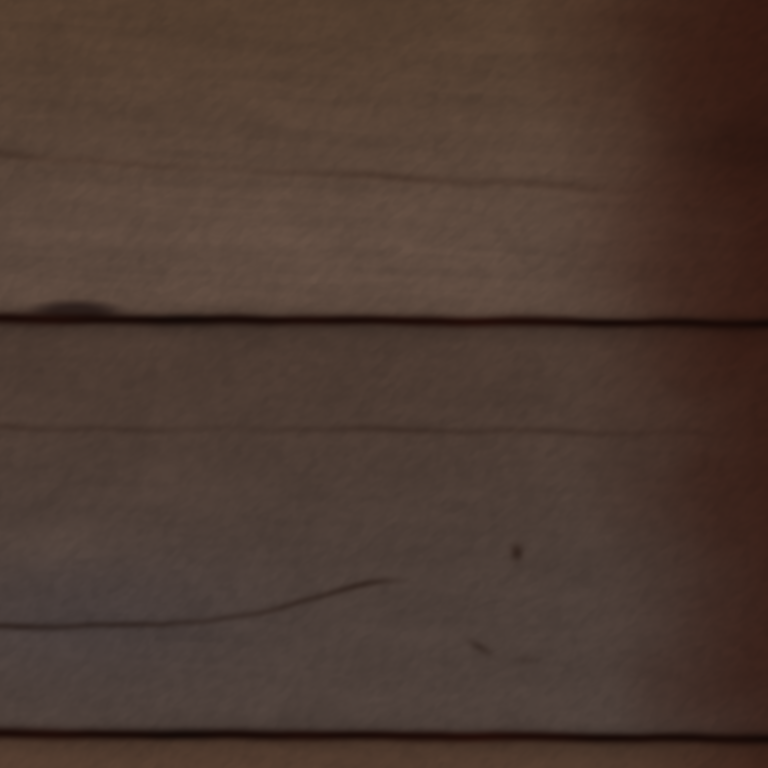
Give the GLSL for this texture, as a WebGL 2 fragment shader.

```glsl
#version 300 es
precision highp float;
// Dim weathered wooden planks with dark seams, faint cracks and a red-brown stain on the right.
uniform vec2 u_resolution;
out vec4 fragColor;

vec2 hash2(vec2 p) {
  vec3 q = fract(p.xyx * vec3(0.1031, 0.1030, 0.0973));
  q += dot(q, q.yzx + 33.33);
  return fract((q.xx + q.yz) * q.zy);
}

// Smooth cellular noise: blended random values of nearby cells, centred on zero
float cellular(vec2 p) {
  vec2 cell = floor(p), f = fract(p);
  float sum = 0.0, total = 0.0;
  for (int y = -1; y <= 1; y++)
    for (int x = -1; x <= 1; x++) {
      vec2 o = vec2(x, y), h = hash2(cell + o + 50.0);
      vec2 d = o + h - f;
      float weight = exp(-4.5 * dot(d, d));
      sum += weight * (fract(h.x * 17.0 + h.y * 31.0) - 0.5);
      total += weight;
    }
  return 2.0 * sum / total;
}

// Slow irregular wave from layered sines
float waves(float x, float seed) {
  return (sin(x * 9.0 + seed) + 0.6 * sin(x * 23.0 + seed * 2.3)
        + 0.35 * sin(x * 57.0 + seed * 4.1)) / 1.95;
}

// Soft-edged line at distance d
float line(float d, float width) {
  return exp(-d * d / (width * width));
}

// Soft elliptical spot
float spot(vec2 p, vec2 center, vec2 radius) {
  vec2 d = (p - center) / radius;
  return exp(-dot(d, d));
}

void main() {
  vec2 p = gl_FragCoord.xy / u_resolution;

  // Planks, tilted slightly
  float row = (p.y - 0.0450 + 0.007 * p.x) / 0.5405;
  float id = floor(row), v = fract(row);
  vec3 lower = mix(vec3(0.302, 0.251, 0.228), vec3(0.297, 0.230, 0.195), smoothstep(0.2, 1.0, v));
  vec3 upper = mix(vec3(0.358, 0.285, 0.243), vec3(0.320, 0.240, 0.182), smoothstep(0.1, 0.85, v));
  vec3 color = id < 0.0 ? vec3(0.320, 0.235, 0.185) : id < 1.0 ? lower : upper;

  // Broad lighter and cooler patches
  color += vec3(0.030, 0.024, 0.018) * spot(p, vec2(0.07, 0.29), vec2(0.11, 0.025));
  color += vec3(-0.014, -0.003, 0.012) * spot(p, vec2(0.10, 0.20), vec2(0.22, 0.09));
  color += vec3(0.014, 0.012, 0.010) * spot(p, vec2(0.5, 0.69), vec2(0.35, 0.1));

  // Long broken grain, stronger on the upper plank
  float bend = p.y + 0.05 * p.x;
  float grain = cellular(vec2(p.x * 4.0, bend * 55.0)) + 0.7 * cellular(vec2(p.x * 9.0, bend * 120.0) + 9.0);
  color *= 1.0 + (id > 0.5 ? 0.034 : 0.018) * grain;

  // Fine slanted fibres and mottling
  vec2 slanted = mat2(0.8, -0.6, 0.6, 0.8) * p;
  float fleck = cellular(slanted * vec2(65.0, 120.0)) + 0.7 * cellular(slanted * vec2(120.0, 190.0) + 7.0);
  color *= 1.0 + 0.034 * fleck + 0.03 * cellular(p * vec2(14.0, 20.0));

  // Red-brown stain deepening to the right
  float reach = p.x + 0.12 * (p.y - 0.5) + 0.012 * waves(p.y, 2.0) + 0.025 * cellular(p * 12.0);
  float stain = smoothstep(0.70, 1.06, reach);
  color = mix(color, vec3(0.200, 0.092, 0.062) * (1.0 + 0.04 * fleck), 0.92 * stain);
  color *= 1.0 - 0.15 * spot(p, vec2(0.97, 0.81), vec2(0.09, 0.04));

  // Faint, patchy full-length cracks
  vec3 crackTint = vec3(0.8, 1.0, 1.1);
  float patchy = 0.6 + 0.4 * cellular(vec2(p.x * 11.0, 3.0));
  float wobble = 0.003 * cellular(vec2(p.x * 18.0, 6.0));
  float crackHigh = p.y - 0.799 + 0.070 * p.x - 0.018 * p.x * p.x + wobble;
  float crackMid = p.y - 0.444 + 0.009 * p.x + wobble;
  color *= 1.0 - 0.19 * crackTint * patchy * line(crackHigh, 0.0065) * smoothstep(0.92, 0.72, p.x);
  color *= 1.0 - 0.20 * crackTint * patchy * line(crackMid, 0.0055) * smoothstep(1.1, 0.7, p.x);

  // Short crack curling upward
  float curl = 0.184 + 0.025 * p.x + 0.046 * smoothstep(0.26, 0.53, p.x) - wobble;
  color *= 1.0 - 0.32 * crackTint * (0.45 + 0.75 * patchy) * line(p.y - curl, 0.0052) * smoothstep(0.55, 0.46, p.x);

  // Small knots and a dark bruise on the seam
  float knots = spot(p, vec2(0.673, 0.281), vec2(0.008, 0.011))
              + 0.6 * spot(p + vec2(0.0, 0.5 * (p.x - 0.625)), vec2(0.625, 0.157), vec2(0.015, 0.007))
              + 0.3 * spot(p, vec2(0.685, 0.141), vec2(0.014, 0.006));
  color *= 1.0 - 0.40 * crackTint * knots;
  vec2 bruise = abs((p - vec2(0.098, 0.594)) / vec2(0.064, 0.016));
  color = mix(color, vec3(0.155, 0.105, 0.095), 0.85 * smoothstep(1.25, 0.35, length(bruise)));

  // Dark soft seams between planks, with a faint shadow below
  float gap = (fract(row + 0.5) - 0.5) * 0.5405 + 0.4 * wobble;
  float ragged = 0.0072 + 0.0012 * cellular(vec2(p.x * 15.0, id));
  color *= 1.0 - 0.12 * line(gap + 0.006, 0.017);
  vec3 seam = mix(vec3(0.075, 0.035, 0.025), vec3(0.135, 0.050, 0.032), 0.5 + 0.5 * waves(p.x, 2.5));
  color = mix(color, seam, 0.97 * line(gap, ragged));

  fragColor = vec4(color, 1.0);
}
```
